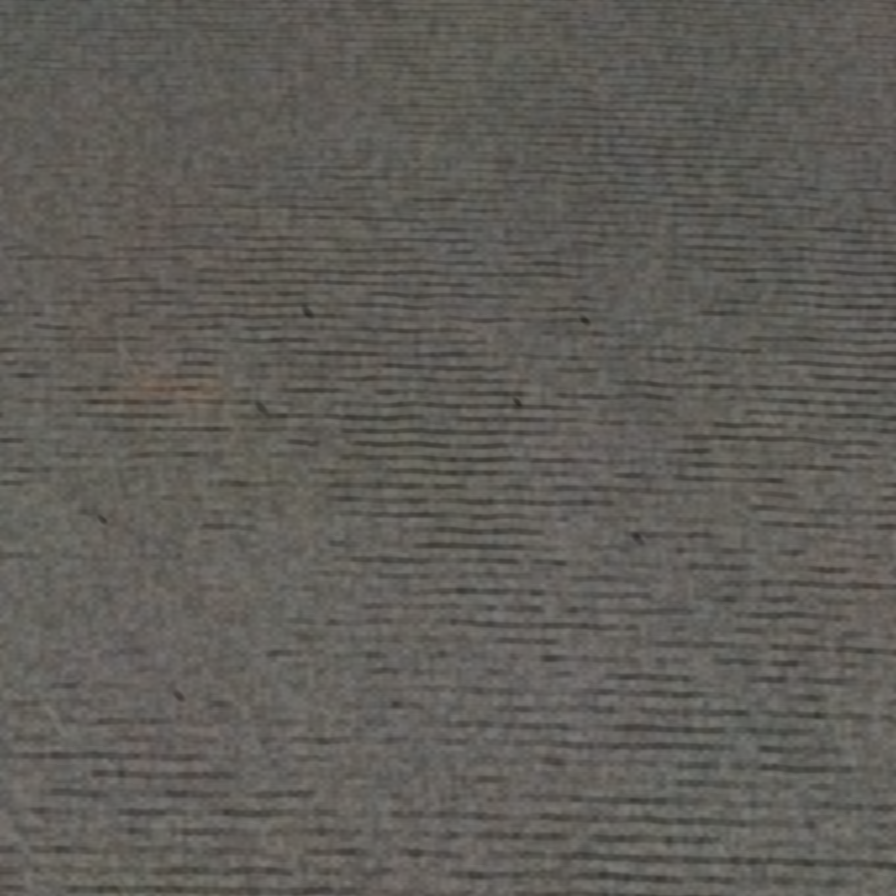
This texture is drawn by a WebGL 2 fragment shader. Its source:

```glsl
#version 300 es
precision highp float;
// A worn grey ribbed carpet seen at a slant: broken dark furrows whose spacing
// shrinks with distance, over soft grain, faint colour mottling and wear.
// Furrows come from a logarithmic row phase; everything else is value noise.

uniform vec2 u_resolution;
out vec4 outColor;

const vec3 BASE_COLOR = vec3(0.387, 0.377, 0.357);
const vec3 WARM_TINT = vec3(0.014, 0.001, -0.016);
const vec3 GREEN_TINT = vec3(-0.006, 0.006, -0.004);
const vec3 RUST_TINT = vec3(0.055, 0.005, -0.025);
const vec2 RUST_CENTER = vec2(0.18, 0.565);
const float NEAR_SPACING = 0.0225;  // row spacing at the bottom
const float SPACING_FALL = 0.0145;  // loss of spacing up to the top
const float ROW_TILT = 0.018;
const float FURROW_DEPTH = 0.115;
const float CREST_GAIN = 0.022;
const float GRAIN_GAIN = 0.038;
const float FINE_GAIN = 0.034;
const float STREAK_GAIN = 0.022;
const float WEAR_GAIN = 0.022;
const int SPECK_COUNT = 12;
const float TAU = 6.2831853;

float hash(ivec2 cell) {
    uvec2 q = uvec2(cell) * uvec2(1597334673u, 3812015801u);
    uint h = (q.x ^ q.y) * 1597334673u;
    h = (h ^ (h >> 15)) * 2246822519u;
    h ^= h >> 13;
    return float(h >> 8) / 16777216.0;
}

// Smooth value noise in -1..1
float noise(vec2 p) {
    ivec2 c = ivec2(floor(p));
    vec2 f = fract(p);
    f = f * f * (3.0 - 2.0 * f);
    float low = mix(hash(c), hash(c + ivec2(1, 0)), f.x);
    float high = mix(hash(c + ivec2(0, 1)), hash(c + ivec2(1, 1)), f.x);
    return 2.0 * mix(low, high, f.y) - 1.0;
}

float fbm(vec2 p) {
    return 0.6 * noise(p) + 0.3 * noise(p * 2.1 + 17.0) + 0.15 * noise(p * 4.3 + 41.0);
}

// Row furrows: x is the dark gap, y the light crest
vec2 furrows(vec2 p) {
    float y = p.y + ROW_TILT * p.x * p.x + 0.0016 * noise(p * vec2(28.0, 36.0));
    float spacing = max(NEAR_SPACING - SPACING_FALL * y, 0.004);
    float phase = -log(spacing) / SPACING_FALL;
    float wave = 0.5 + 0.5 * cos(TAU * phase);
    float row = floor(phase + 0.5);

    // Dashes along each row, gathered into clearer and fainter patches
    float dashes = noise(vec2(p.x * 30.0 + 7.3 * row, row * 3.0 + 0.5))
                 + 0.6 * noise(vec2(p.x * 75.0, row * 5.0 + 90.5));
    float patches = fbm(p * vec2(4.0, 6.0) + 31.0) + 0.35 * (p.x - 0.45);
    float strength = smoothstep(-0.75, 1.0, dashes + 1.1 * patches);
    strength *= mix(1.0, 0.3, smoothstep(0.5, 1.0, p.y));
    return vec2(smoothstep(0.4, 1.0, wave), 1.0 - smoothstep(0.0, 0.5, wave)) * strength;
}

// Small scattered marks, dark or pale, leaning to the left
float specks(vec2 p) {
    float sum = 0.0;
    for (int i = 0; i < SPECK_COUNT; i++) {
        vec2 center = vec2(hash(ivec2(i, 501)), 0.85 * hash(ivec2(i, 502)));
        float size = mix(0.003, 0.006, hash(ivec2(i, 503)));
        float pale = step(0.6, hash(ivec2(i, 504)));
        vec2 d = p - center;
        d.x += 0.6 * d.y;
        d.y /= mix(1.3, 3.0, pale);
        sum += mix(-0.13, 0.06, pale) * (1.0 - smoothstep(0.3, 1.5, length(d) / size));
    }
    return sum;
}

void main() {
    vec2 p = gl_FragCoord.xy / u_resolution;

    // Relief of the ribs
    vec2 ribs = furrows(p);
    float light = CREST_GAIN * ribs.y - FURROW_DEPTH * ribs.x;

    // Grain, softer toward the far end
    float softness = mix(1.0, 0.72, p.y);
    float grain = GRAIN_GAIN * noise(p * vec2(95.0, 140.0))
                + FINE_GAIN * noise(p * vec2(170.0, 205.0) + 53.0)
                + STREAK_GAIN * noise(p * vec2(150.0, 55.0) + 211.0);
    light += grain * softness;

    // Broad wear and distance shading
    light += WEAR_GAIN * fbm(p * vec2(5.0, 4.0) + 5.0);
    light += mix(0.008, -0.016, smoothstep(0.1, 1.0, p.y));
    light += specks(p);

    // Colour mottling and one faint stain
    float warmth = 0.6 * fbm(p * 4.0 + 71.0) + 0.5 * noise(p * 38.0 + 13.0);
    float green = fbm(p * 6.0 + 97.0) + 0.6 * noise(p * 45.0 + 29.0);
    vec2 stain = (p - RUST_CENTER) / vec2(0.07, 0.022);
    float rust = exp(-dot(stain, stain)) * (0.6 + 0.4 * noise(p * 60.0));

    vec3 color = BASE_COLOR + light + WARM_TINT * warmth + GREEN_TINT * green
               + RUST_TINT * rust;
    outColor = vec4(clamp(color, 0.0, 1.0), 1.0);
}
```
